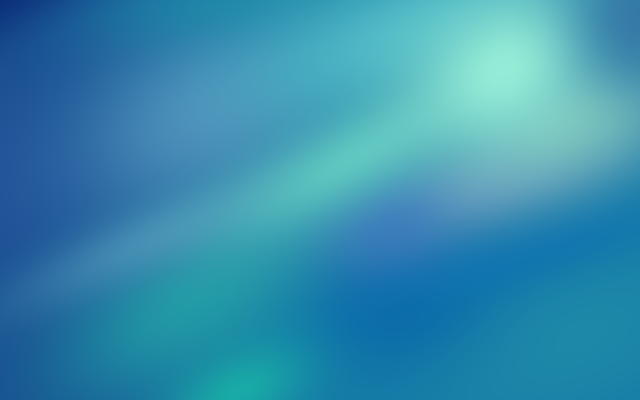
A Shadertoy shader for this background:

```glsl
// Soft diagonal bands of blue, teal and mint light, like a blurred aurora.
// A horizontal blue gradient is overlaid with tilted elliptical Gaussian
// glows, painted from the broad background tones to the bright highlights.

// Blends a glow into the colour; tint.a is its opacity, tilt is in radians.
void glow(inout vec3 col, vec2 p, vec2 centre, vec2 radii, float tilt, vec4 tint) {
    float c = cos(tilt), s = sin(tilt);
    vec2 d = p - centre;
    vec2 q = vec2(c * d.x + s * d.y, c * d.y - s * d.x) / radii;
    col = mix(col, tint.rgb, tint.a * exp(-dot(q, q)));
}

void mainImage(out vec4 fragColor, in vec2 fragCoord) {
    // Canvas spans 1.6 by 1
    vec2 p = fragCoord / iResolution.xy * vec2(1.6, 1.0);

    // Indigo on the left, ocean blue on the right
    vec3 col = mix(vec3(0.09, 0.30, 0.56), vec3(0.08, 0.48, 0.65),
                   smoothstep(0.0, 0.8, p.x));

    // Upper left: lavender haze, teal rim, cyan sheet and dark corner
    glow(col, p, vec2(0.08, 0.56), vec2(0.30, 0.25), 0.4, vec4(0.13, 0.33, 0.61, 0.7));
    glow(col, p, vec2(0.52, 0.71), vec2(0.33, 0.22), 0.45, vec4(0.31, 0.53, 0.72, 0.95));
    glow(col, p, vec2(0.62, 1.00), vec2(0.36, 0.09), 0.12, vec4(0.11, 0.52, 0.65, 0.9));
    glow(col, p, vec2(1.00, 0.92), vec2(0.50, 0.17), 0.35, vec4(0.31, 0.73, 0.78, 0.92));
    glow(col, p, vec2(0.00, 1.02), vec2(0.28, 0.10), 0.5, vec4(0.04, 0.18, 0.47, 0.95));

    // Lower left: teal pool and green light at the bottom edge
    glow(col, p, vec2(0.50, 0.25), vec2(0.38, 0.17), 0.5, vec4(0.13, 0.61, 0.65, 0.95));
    glow(col, p, vec2(0.60, 0.02), vec2(0.20, 0.10), 0.5, vec4(0.10, 0.68, 0.65, 0.95));

    // Lower right: deep blue hollow, blue strip and teal sheen
    glow(col, p, vec2(1.44, 0.16), vec2(0.40, 0.20), 0.35, vec4(0.12, 0.54, 0.66, 0.9));
    glow(col, p, vec2(1.00, 0.26), vec2(0.22, 0.17), 0.4, vec4(0.03, 0.40, 0.66, 0.9));
    glow(col, p, vec2(1.30, 0.36), vec2(0.40, 0.08), 0.3, vec4(0.05, 0.45, 0.69, 0.85));

    // Lavender underside of the bright cloud
    glow(col, p, vec2(1.22, 0.54), vec2(0.38, 0.11), 0.3, vec4(0.38, 0.57, 0.74, 0.92));
    glow(col, p, vec2(0.98, 0.45), vec2(0.15, 0.12), 0.6, vec4(0.22, 0.46, 0.74, 0.8));

    // Diagonal beam: faint tail, then mint body
    glow(col, p, vec2(0.42, 0.42), vec2(0.38, 0.08), 0.42, vec4(0.30, 0.57, 0.72, 0.85));
    glow(col, p, vec2(0.875, 0.60), vec2(0.36, 0.11), 0.5, vec4(0.37, 0.78, 0.75, 0.97));

    // Bright cloud: sage flank, pale core and the shaded corner beside it
    glow(col, p, vec2(1.45, 0.70), vec2(0.28, 0.14), 0.3, vec4(0.49, 0.76, 0.73, 0.9));
    glow(col, p, vec2(1.27, 0.83), vec2(0.26, 0.19), 0.5, vec4(0.59, 0.93, 0.84, 1.0));
    glow(col, p, vec2(1.60, 0.96), vec2(0.17, 0.19), 0.0, vec4(0.21, 0.47, 0.65, 0.92));

    fragColor = vec4(col, 1.0);
}
```
